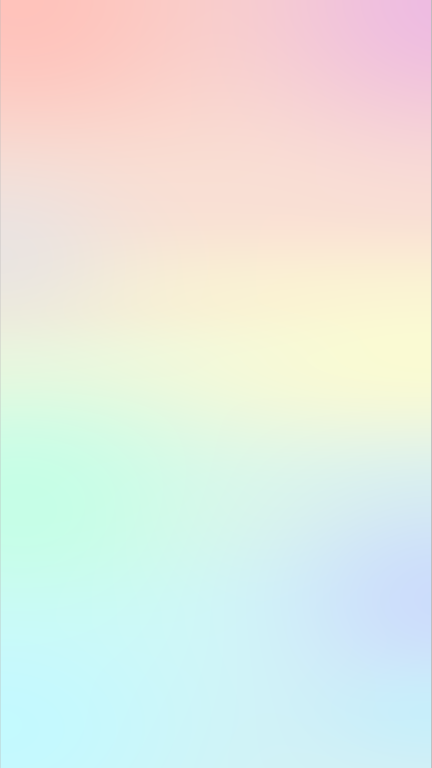
A Shadertoy shader for this background:

```glsl
// Vertical ramp, bottom to top
const vec3 ICE = vec3(0.83, 0.95, 0.96);
const vec3 AQUA = vec3(0.83, 0.97, 0.97);
const vec3 SEAFOAM = vec3(0.87, 0.97, 0.92);
const vec3 CREAM = vec3(0.96, 0.97, 0.86);
const vec3 VANILLA = vec3(0.98, 0.94, 0.83);
const vec3 PEACH = vec3(0.98, 0.88, 0.83);
const vec3 BLUSH = vec3(0.975, 0.83, 0.80);

// Glow colours
const vec3 CORAL = vec3(1.0, 0.76, 0.73);
const vec3 ORCHID = vec3(0.93, 0.73, 0.89);
const vec3 MIST = vec3(0.91, 0.89, 0.89);
const vec3 LEMON = vec3(0.985, 0.985, 0.82);
const vec3 MINT = vec3(0.77, 1.0, 0.90);
const vec3 CYAN = vec3(0.765, 0.98, 1.0);
const vec3 PERIWINKLE = vec3(0.80, 0.86, 0.985);
const vec3 SKY = vec3(0.77, 0.94, 0.985);

// Thin side borders, as a fraction of the width
const vec3 BORDER = vec3(0.72, 0.72, 0.72);
const float BORDER_WIDTH = 0.0023;
const float LEFT_STRENGTH = 0.35;
const float RIGHT_STRENGTH = 0.8;

vec3 verticalRamp(float y) {
    vec3 color = mix(ICE, AQUA, smoothstep(0.0, 0.20, y));
    color = mix(color, SEAFOAM, smoothstep(0.20, 0.35, y));
    color = mix(color, CREAM, smoothstep(0.35, 0.53, y));
    color = mix(color, VANILLA, smoothstep(0.53, 0.61, y));
    color = mix(color, PEACH, smoothstep(0.61, 0.74, y));
    return mix(color, BLUSH, smoothstep(0.74, 1.0, y));
}

// Elliptical Gaussian falloff
float glow(vec2 uv, vec2 center, vec2 radius) {
    vec2 offset = (uv - center) / radius;
    return exp(-dot(offset, offset));
}

// Pixel coverage of a strip reaching inward from a side edge
float strip(float distanceToEdge, float pixel) {
    return clamp((BORDER_WIDTH - distanceToEdge) / pixel + 0.5, 0.0, 1.0);
}

void mainImage(out vec4 fragColor, in vec2 fragCoord) {
    vec2 uv = fragCoord / iResolution.xy;
    vec3 color = verticalRamp(uv.y);

    // Warm upper half
    color = mix(color, CORAL, 0.95 * glow(uv, vec2(0.05, 1.0), vec2(0.38, 0.17)));
    color = mix(color, ORCHID, 0.95 * glow(uv, vec2(1.05, 1.0), vec2(0.40, 0.17)));
    color = mix(color, MIST, 0.85 * glow(uv, vec2(0.0, 0.67), vec2(0.30, 0.12)));
    color = mix(color, LEMON, 0.90 * glow(uv, vec2(1.0, 0.535), vec2(0.45, 0.09)));

    // Cool lower half
    color = mix(color, MINT, 0.95 * glow(uv, vec2(0.05, 0.34), vec2(0.40, 0.16)));
    color = mix(color, CYAN, 0.95 * glow(uv, vec2(0.0, 0.05), vec2(0.45, 0.16)));
    color = mix(color, PERIWINKLE, 0.95 * glow(uv, vec2(1.02, 0.22), vec2(0.36, 0.15)));
    color = mix(color, SKY, 0.70 * glow(uv, vec2(1.0, 0.07), vec2(0.25, 0.06)));

    // Side borders
    float pixel = 1.0 / iResolution.x;
    color = mix(color, BORDER, LEFT_STRENGTH * strip(uv.x, pixel));
    color = mix(color, BORDER, RIGHT_STRENGTH * strip(1.0 - uv.x, pixel));

    fragColor = vec4(color, 1.0);
}
```
